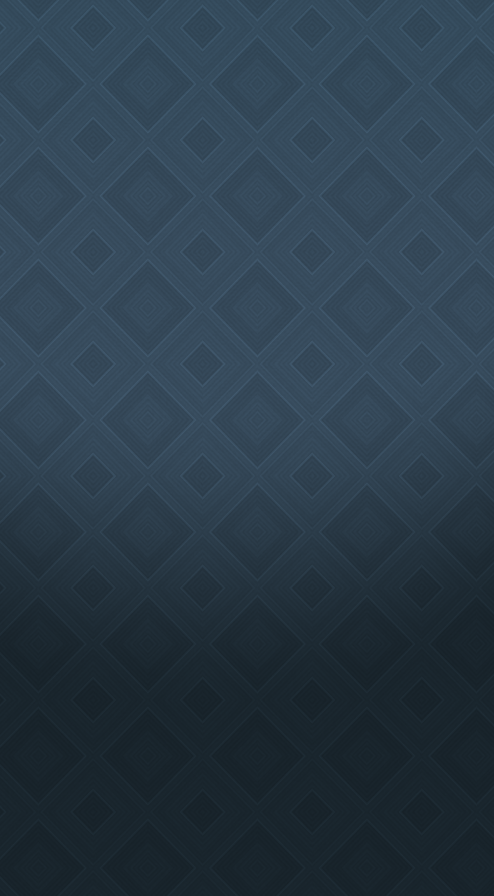
This pattern is drawn by a Shadertoy shader. Its source:

```glsl
// Slate-blue lattice of alternating large and small pinstriped diamonds, fading to dark below.

const vec2 REPEATS = vec2(4.51, 8.0);       // tiles across and down
const vec2 FIRST_CENTRE = vec2(0.35, 0.25); // first large diamond, in tiles
const float LARGE_EDGE = 0.43;
const float SMALL_EDGE = 0.80;
const float STRIPE_PITCH = 0.046;
const vec3 LIT_BLUE = vec3(0.214, 0.293, 0.361);
const vec3 DARK_BLUE = vec3(0.098, 0.144, 0.174);

float hash(vec2 p) {
    return fract(sin(dot(p, vec2(127.1, 311.7))) * 43758.5453);
}

// Diamond distance: 0 at a large centre, 1 at a small centre.
float diamondField(vec2 tile) {
    vec2 p = abs(fract(tile + 0.5) - 0.5);
    return p.x + p.y;
}

float outline(float d, float radius, float halfWidth, float blur) {
    return 1.0 - smoothstep(halfWidth - blur, halfWidth + blur, abs(d - radius));
}

float stepEdge(float d, float radius, float blur) {
    return smoothstep(radius - blur, radius + blur, d);
}

// Fine concentric stripes, each with its own strength.
float pinstripes(float d, float pitch, float blur) {
    float band = d / pitch;
    float strength = mix(0.5, 1.0, hash(vec2(floor(band), 3.0)));
    float visible = 1.0 - smoothstep(0.5, 1.2, blur / pitch);
    return -cos(6.28318 * band) * strength * visible;
}

// Flat tones of the nested diamonds, as a brightness factor.
float diamondTone(float d, float blur) {
    float tone = mix(0.99, 0.955, stepEdge(d, 0.23, blur));
    tone = mix(tone, 1.025, stepEdge(d, LARGE_EDGE, blur));
    tone = mix(tone, 0.995, stepEdge(d, 0.53, blur));
    tone = mix(tone, 1.015, stepEdge(d, 0.65, blur));
    return mix(tone, 0.955, stepEdge(d, SMALL_EDGE, blur));
}

// Strong borders plus faint inner rings.
float diamondLines(float d, float blur) {
    float lines = outline(d, LARGE_EDGE, 0.012, blur);
    lines += outline(d, SMALL_EDGE, 0.012, blur);
    lines += 0.3 * outline(d, 0.53, 0.010, blur);
    lines += 0.25 * outline(d, 0.65, 0.010, blur);
    for (int i = 1; i <= 3; i++) {
        lines += 0.3 * outline(d, 0.075 * float(i), 0.009, blur);
    }
    return lines;
}

// Light from above with a boundary that dips in the middle.
vec3 backdrop(vec2 uv) {
    float side = 2.0 * uv.x - 1.0;
    float height = uv.y - 0.06 * side * side + 0.02 - 0.018 * side;
    vec3 colour = mix(DARK_BLUE, LIT_BLUE, smoothstep(0.22, 0.58, height));
    float topShade = smoothstep(0.72, 1.0, uv.y);
    return colour * mix(vec3(1.0), vec3(0.95, 0.99, 0.99), topShade);
}

void mainImage(out vec4 fragColor, in vec2 fragCoord) {
    vec2 uv = fragCoord / iResolution.xy;
    float blur = 0.75 * REPEATS.y / iResolution.y;
    float d = diamondField(uv * REPEATS - FIRST_CENTRE);

    float shade = diamondTone(d, blur);
    shade += 0.042 * pinstripes(d, STRIPE_PITCH, blur);
    shade += 0.13 * diamondLines(d, blur);

    // Subtle woven grain on a canvas-sized grid
    vec2 grainCell = floor(uv * vec2(282.0, 512.0));
    shade += 0.03 * (hash(grainCell) - 0.5);

    fragColor = vec4(backdrop(uv) * shade, 1.0);
}
```
